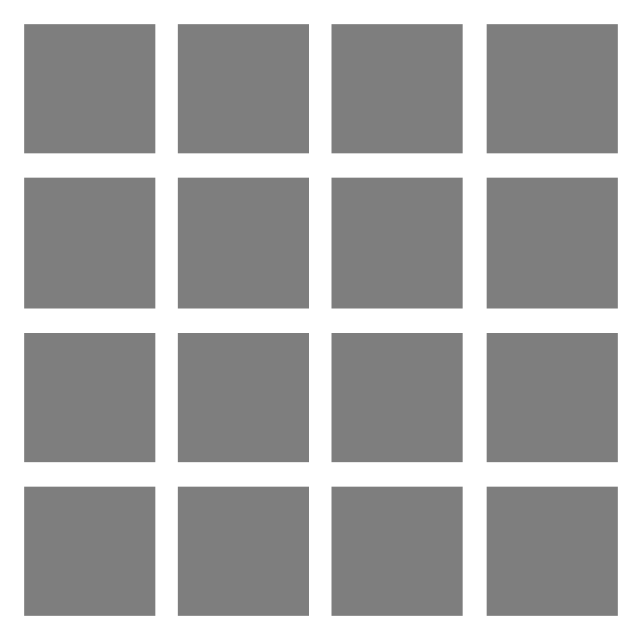
A WebGL 1 fragment shader for this pattern:

```glsl
precision highp float;
// Four by four flat grey blocks on white, divided by even white bars.
// Each pixel finds its cell, then measures its coverage by that cell's block;
// slight offsets in spacing and height give the grid its uneven rounding.

uniform vec2 u_resolution;

// Antialiased coverage of the box between two corners.
float boxCoverage(vec2 p, vec2 low, vec2 high, vec2 pixel) {
    vec2 inside = clamp((p - low) / pixel + 0.5, 0.0, 1.0)
                * clamp((high - p) / pixel + 0.5, 0.0, 1.0);
    return inside.x * inside.y;
}

void main() {
    // The canvas spans 768 layout units on each side.
    vec2 pixel = 768.0 / u_resolution;
    vec2 p = gl_FragCoord.xy * pixel;

    // Column and row, with cell borders running through the white bars.
    vec2 cell = clamp(floor((p - 15.0) / 185.0), 0.0, 3.0);

    // The last column and the top row sit slightly further out.
    vec2 low = 29.0 + 184.4 * cell + 1.8 * step(2.5, cell);

    // Blocks are a little wider than tall; the third row up is taller.
    vec2 size = vec2(157.4, 155.0);
    size.y += 2.0 * step(abs(cell.y - 2.0), 0.5);

    float block = boxCoverage(p, low, low + size, pixel);
    gl_FragColor = vec4(mix(vec3(1.0), vec3(0.494), block), 1.0);
}
```
